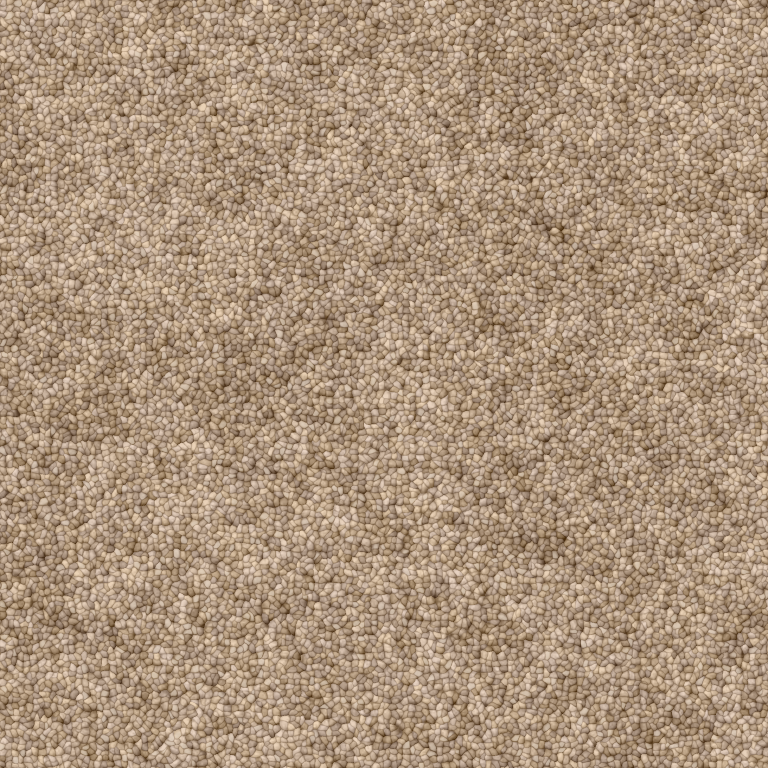
Give the GLSL for this texture, as a WebGL 1 fragment shader.

```glsl
precision highp float;
// Beige cut-pile carpet: tightly packed, softly lit yarn tufts.

uniform vec2 u_resolution;

#define TUFTS 120.0         // tufts across the canvas
#define JITTER 0.85         // irregularity of tuft placement
#define STRETCH 0.22        // elongation of single tufts
#define BASE_TONE 0.56      // mean position on the colour ramp
#define DOME 0.40           // shading from tuft tip to flank
#define GAP 0.30            // darkness of the gaps
#define SIDE_LIGHT 0.36     // strength of the directional light
#define TUFT_VARIATION 0.46 // tone difference between tufts
#define FIBRE 0.26          // fine fibre grain
#define CLUMP 0.30          // tone shared by neighbouring tufts
#define CLOUD 0.20          // broad pile shading

const vec3 SHADOW_BROWN = vec3(0.44, 0.34, 0.24);
const vec3 PALE_SAND = vec3(0.85, 0.76, 0.67);
const vec3 BLEACHED = vec3(0.85, 0.79, 0.72);
const vec2 LIGHT_DIR = vec2(-0.6, 0.8);

float hash(vec2 p) {
  vec3 q = fract(p.xyx * 0.1031);
  q += dot(q, q.yzx + 33.33);
  return fract((q.x + q.y) * q.z);
}

vec2 hash2(vec2 p) {
  return vec2(hash(p + 17.3), hash(p + 71.9));
}

float valueNoise(vec2 p) {
  vec2 cell = floor(p);
  vec2 f = fract(p);
  f = f * f * (3.0 - 2.0 * f);
  float low = mix(hash(cell), hash(cell + vec2(1.0, 0.0)), f.x);
  float high = mix(hash(cell + vec2(0.0, 1.0)), hash(cell + 1.0), f.x);
  return mix(low, high, f.y);
}

// Offset after squeezing along a random axis for each tuft.
vec2 stretchOffset(vec2 d, float seed) {
  float angle = 6.2832 * seed;
  vec2 axis = vec2(cos(angle), sin(angle));
  vec2 local = vec2(dot(d, axis), dot(d, vec2(-axis.y, axis.x)));
  return local * vec2(1.0 - STRETCH, 1.0 + STRETCH);
}

vec3 carpet(vec2 uv) {
  vec2 p = uv * TUFTS + 40.0;
  p += 0.25 * (vec2(valueNoise(p * 1.3), valueNoise(p * 1.3 + 53.0)) - 0.5);

  // Nearest and second nearest tuft
  vec2 home = floor(p);
  vec2 tuftId = home;
  vec2 offset = vec2(0.0);
  float nearest = 8.0;
  float second = 8.0;
  for (int y = -1; y <= 1; y++) {
    for (int x = -1; x <= 1; x++) {
      vec2 id = home + vec2(float(x), float(y));
      vec2 center = id + 0.5 + JITTER * (hash2(id) - 0.5);
      vec2 d = p - center;
      float dist = length(stretchOffset(d, hash(id + 5.7)));
      if (dist < nearest) {
        second = nearest;
        nearest = dist;
        offset = d;
        tuftId = id;
      } else {
        second = min(second, dist);
      }
    }
  }

  // Relief and lighting
  float dome = 1.0 - smoothstep(0.2, 0.85, nearest);
  float body = smoothstep(0.0, 0.3, second - nearest);
  float side = dot(offset, LIGHT_DIR);
  float tuftTone = hash(tuftId + 29.1);
  float fibre = valueNoise(p * 3.7 + 9.0);
  float clump = valueNoise(tuftId * 0.37 + 3.0);
  float cloud = 0.6 * valueNoise(uv * 6.0 + 2.0) + 0.4 * valueNoise(uv * 17.0);

  float tone = BASE_TONE + DOME * (dome - 0.7) + GAP * (body - 0.7);
  tone += SIDE_LIGHT * side + TUFT_VARIATION * (tuftTone - 0.5);
  tone += FIBRE * (fibre - 0.5) + CLUMP * (clump - 0.5) + CLOUD * (cloud - 0.5);

  // Yarn colour, with slight warmth changes and a few bleached tufts
  vec3 color = mix(SHADOW_BROWN, PALE_SAND, clamp(tone, -0.4, 1.15));
  float warmth = hash(tuftId + 83.0) - 0.5;
  color += warmth * vec3(0.015, 0.0, -0.05);
  float bleached = step(0.94, hash(tuftId + 131.0)) * body * dome;
  return mix(color, BLEACHED, 0.6 * bleached);
}

void main() {
  // Four samples per pixel smooth the tuft borders
  vec3 sum = vec3(0.0);
  for (int j = 0; j < 2; j++) {
    for (int i = 0; i < 2; i++) {
      vec2 shift = 0.5 * vec2(float(i), float(j)) - 0.25;
      sum += carpet((gl_FragCoord.xy + shift) / u_resolution.y);
    }
  }
  gl_FragColor = vec4(sum * 0.25, 1.0);
}
```
